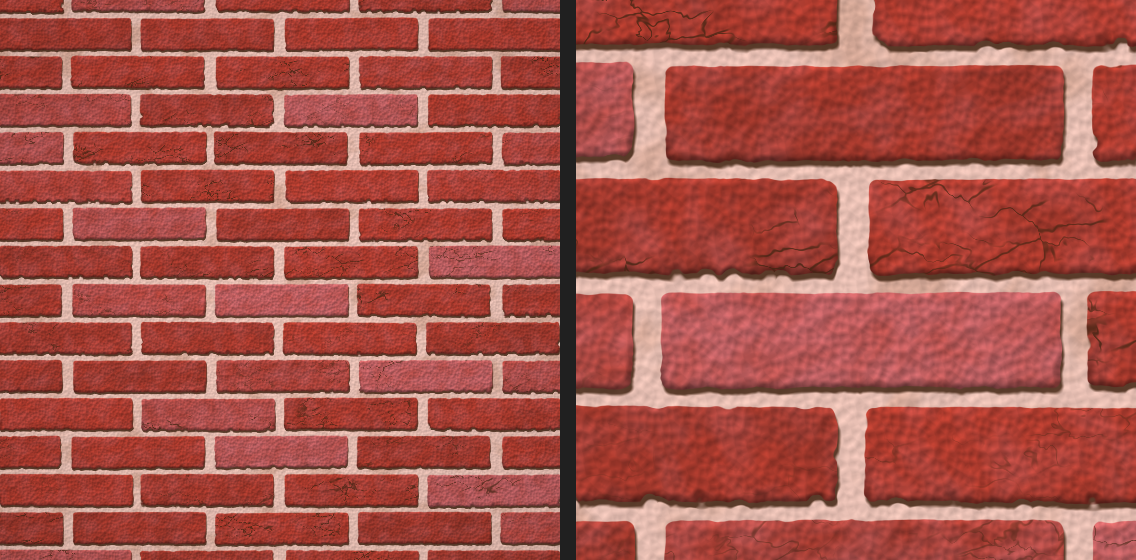
Left, the full canvas; right, a detail of the centre.
This texture is drawn by a WebGL 2 fragment shader. Its source:

```glsl
#version 300 es
precision highp float;
// Running-bond wall of worn red bricks in pale sandy mortar, lit from the upper left.
// Each brick is a rounded-box distance with ragged edges; cellular noise makes
// grain, chips and cracks, and layered sines make slow stains and wavy edges.
uniform vec2 u_resolution;
out vec4 fragColor;

const vec2 PITCH = vec2(0.2556, 0.0679);
const vec2 HALF_BRICK = vec2(0.1188, 0.0282);
const float TOP_OFFSET = 0.0266;
const vec3 RED = vec3(0.65, 0.22, 0.17);
const vec3 DEEP_RED = vec3(0.53, 0.19, 0.15);
const vec3 ROSE = vec3(0.71, 0.36, 0.37);
const vec3 MORTAR = vec3(0.89, 0.74, 0.70);
const vec3 SAND = vec3(0.75, 0.57, 0.49);
const vec3 SHADOW = vec3(0.25, 0.14, 0.07);

struct Brick { vec2 id; vec2 local; float edge; };

vec2 hash2(vec2 p) {
  vec3 q = fract(p.xyx * vec3(0.1031, 0.1030, 0.0973));
  q += dot(q, q.yzx + 33.33);
  return fract((q.xx + q.yz) * q.zy);
}

// Distances to the nearest and second nearest feature points
vec2 cellular(vec2 p) {
  vec2 cell = floor(p), f = fract(p), best = vec2(2.0);
  for (int y = -1; y <= 1; y++)
    for (int x = -1; x <= 1; x++) {
      vec2 o = vec2(x, y);
      float d = length(o + hash2(cell + o + 71.0) - f);
      best = d < best.x ? vec2(d, best.x) : vec2(best.x, min(best.y, d));
    }
  return best;
}

// Layered, rotated and warped sines, roughly -1 to 1
float waves(vec2 p) {
  float sum = 0.0, amp = 0.6;
  for (int i = 0; i < 4; i++) {
    p = mat2(0.8, 0.6, -0.6, 0.8) * p * 1.8 + 0.7 * sin(p.yx);
    sum += amp * sin(p.x) * cos(p.y);
    amp *= 0.6;
  }
  return sum;
}

float roundedBox(vec2 p, vec2 halfSize, float radius) {
  vec2 q = abs(p) - halfSize + radius;
  return length(max(q, 0.0)) + min(max(q.x, q.y), 0.0) - radius;
}

// Finds the brick around p; edge is negative inside
Brick layBrick(vec2 p) {
  float down = (1.0 - p.y - TOP_OFFSET) / PITCH.y;
  float row = floor(down);
  float across = (p.x - mix(0.2435, 0.1195, mod(row, 2.0))) / PITCH.x;
  vec2 id = vec2(floor(across), row);
  vec2 local = vec2(fract(across) - 0.5, 0.5 - fract(down)) * PITCH;
  vec2 rnd = hash2(id + 17.0), lean = hash2(id + 43.0);
  local += (rnd - 0.5) * vec2(0.005, 0.002);
  local.y += local.x * (lean.x - 0.5) * 0.012;
  float lower = 1.0 - smoothstep(-0.024, 0.012, local.y);
  float chip = 1.0 - smoothstep(0.08, 0.38, cellular(p * 55.0).x);
  float ragged = waves(p * 75.0) * mix(0.0007, 0.0015, lower);
  ragged += chip * 0.0045 * lean.y * mix(0.35, 1.0, lower);
  return Brick(id, local, roundedBox(local, HALF_BRICK, 0.005) + ragged);
}

float grainHeight(vec2 p) {
  return 0.6 * cellular(p * 190.0).x + 0.5 * cellular(p * 85.0 + 9.0).x;
}

// Dark fissures along stretched cell borders, on the more worn bricks
float cracks(Brick b, float wear) {
  vec2 q = b.local * vec2(26.0, 62.0) + b.id * 7.3;
  vec2 f = cellular(q + 0.3 * waves(b.local * 70.0 + b.id));
  float patches = smoothstep(0.05, 0.45, waves(b.local * vec2(14.0, 24.0) + b.id * 5.0));
  return (1.0 - smoothstep(0.01, 0.09, f.y - f.x)) * patches * smoothstep(0.2, 0.9, wear);
}

vec3 mortarColor(vec2 p, float relief) {
  float stain = smoothstep(0.0, 0.8, waves(p * 22.0));
  return mix(MORTAR, SAND, 0.12 + 0.5 * stain) * (1.0 + 0.22 * relief);
}

vec3 brickColor(Brick b, vec2 p, float relief) {
  vec2 tone = hash2(b.id + 5.0), wear = hash2(b.id + 29.0);
  float cloud = waves(p * vec2(18.0, 30.0));
  vec3 color = mix(RED, DEEP_RED, clamp(0.6 * tone.x - 0.05 + 0.4 * cloud, 0.0, 1.0));
  float dust = 0.12 + 0.75 * smoothstep(0.72, 1.0, tone.y);
  color = mix(color, ROSE, clamp(dust + 0.3 * waves(p * 47.0), 0.0, 1.0));
  color *= 1.0 + 0.42 * relief;
  // Rims: lit along the top, shaded along the bottom
  float rim = smoothstep(-0.0055, 0.0, b.edge);
  float side = clamp(b.local.y / HALF_BRICK.y, -1.0, 1.0);
  color *= 1.0 + rim * (side > 0.0 ? 0.12 : 0.4) * side;
  return mix(color, SHADOW, 0.75 * cracks(b, wear.x));
}

void main() {
  vec2 p = gl_FragCoord.xy / u_resolution;
  float soft = 0.8 / min(u_resolution.x, u_resolution.y);
  vec2 toLight = vec2(-0.0015, 0.0025);
  float relief = grainHeight(p) - grainHeight(p + toLight);
  Brick brick = layBrick(p);
  // Bricks stand proud of the joints and throw a short shadow
  float shade = layBrick(p + vec2(-0.0012, 0.0034)).edge;
  vec3 joint = mortarColor(p, relief);
  joint = mix(joint, SHADOW, 0.85 * (1.0 - smoothstep(-0.0012, 0.0012, shade)));
  vec3 color = mix(brickColor(brick, p, relief), joint, smoothstep(-soft, soft, brick.edge));
  float corner = length(p - 0.5);
  fragColor = vec4(color * (1.03 - 0.2 * corner * corner), 1.0);
}
```
